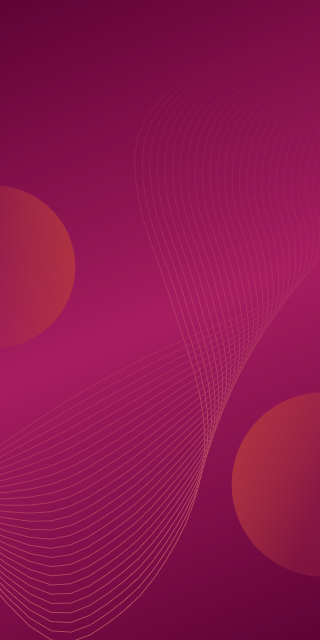
A Shadertoy shader for this background:

```glsl
// Magenta diagonal gradient with two glowing discs and a twisted ribbon of fine lines.

#define LINE_COUNT 26
#define STEPS_PER_SPAN 4
#define LINE_HALF_WIDTH 0.0013
#define LINE_OPACITY 0.62
#define BAND_TILT 0.4
#define DARK_PLUM vec3(0.375, 0.012, 0.215)
#define BRIGHT_MAGENTA vec3(0.655, 0.112, 0.378)
#define DISC_ORANGE vec3(0.71, 0.22, 0.24)
#define LINE_PEACH vec3(0.89, 0.50, 0.45)

const int KNOTS = 13;

// Guide points of the two ribbon edges, in canvas widths
const vec2 FRONT_EDGE[KNOTS] = vec2[KNOTS](
    vec2(1.30, 2.00), vec2(1.00, 1.90), vec2(0.65, 1.80), vec2(0.45, 1.62),
    vec2(0.43, 1.39), vec2(0.53, 1.075), vec2(0.625, 0.763), vec2(0.633, 0.54),
    vec2(0.552, 0.307), vec2(0.39, 0.094), vec2(0.16, 0.0), vec2(-0.117, 0.28),
    vec2(-0.31, 0.54));
const vec2 BACK_EDGE[KNOTS] = vec2[KNOTS](
    vec2(1.70, 1.95), vec2(1.50, 1.88), vec2(1.25, 1.80), vec2(1.06, 1.62),
    vec2(1.00, 1.42), vec2(1.02, 1.28), vec2(0.97, 1.154), vec2(0.807, 1.04),
    vec2(0.56, 0.932), vec2(0.35, 0.828), vec2(0.16, 0.716), vec2(-0.117, 0.53),
    vec2(-0.31, 0.41));

// Smooth curve from b to c, with a and d as neighbours
vec2 catmullRom(vec2 a, vec2 b, vec2 c, vec2 d, float t) {
    return b + 0.5 * t * (c - a + t * (2.0 * a - 5.0 * b + 4.0 * c - d
             + t * (3.0 * (b - c) + d - a)));
}

float segmentDistance(vec2 p, vec2 a, vec2 b) {
    vec2 ap = p - a, ab = b - a;
    return length(ap - ab * clamp(dot(ap, ab) / dot(ab, ab), 0.0, 1.0));
}

// Coverage of all lines blended between the two ribbon edges
float ribbonLines(vec2 p, float pixel) {
    float coverage = 0.0;
    vec2 front = FRONT_EDGE[1], back = BACK_EDGE[1];
    for (int k = 1; k < KNOTS - 2; k++) {
        for (int s = 1; s <= STEPS_PER_SPAN; s++) {
            float t = float(s) / float(STEPS_PER_SPAN);
            vec2 nextFront = catmullRom(FRONT_EDGE[k - 1], FRONT_EDGE[k],
                                        FRONT_EDGE[k + 1], FRONT_EDGE[k + 2], t);
            vec2 nextBack = catmullRom(BACK_EDGE[k - 1], BACK_EDGE[k],
                                       BACK_EDGE[k + 1], BACK_EDGE[k + 2], t);
            for (int i = 0; i < LINE_COUNT; i++) {
                float u = float(i) / float(LINE_COUNT - 1);
                float d = segmentDistance(p, mix(front, back, u),
                                          mix(nextFront, nextBack, u));
                float line = clamp((LINE_HALF_WIDTH - d) / pixel + 0.5, 0.0, 1.0);
                coverage = max(coverage, line * mix(1.0, 0.45, u));
            }
            front = nextFront;
            back = nextBack;
        }
    }
    return coverage;
}

// Disc whose orange glow grows toward one side
vec3 addDisc(vec3 color, vec2 p, vec2 center, float radius, vec2 glowSide, float pixel) {
    vec2 q = (p - center) / radius;
    float inside = clamp((1.0 - length(q)) * radius / pixel + 0.5, 0.0, 1.0);
    float glow = mix(0.25, 0.82, clamp(dot(q, normalize(glowSide)), 0.0, 1.0));
    return mix(color, DISC_ORANGE, inside * glow);
}

void mainImage(out vec4 fragColor, in vec2 fragCoord) {
    float pixel = 1.0 / iResolution.x;
    vec2 p = fragCoord * pixel;

    // Bright tilted band fading to dark opposite corners
    float reach = 1.0 + 0.5 * BAND_TILT;
    float band = 1.0 - abs(p.y - 1.0 - BAND_TILT * (p.x - 0.5)) / reach;
    vec3 color = mix(DARK_PLUM, BRIGHT_MAGENTA, clamp(band, 0.0, 1.0));

    // Discs cut by the side edges
    color = addDisc(color, p, vec2(-0.019, 1.166), 0.254, vec2(1.0, 0.15), pixel);
    color = addDisc(color, p, vec2(1.012, 0.486), 0.288, vec2(-1.0, 0.35), pixel);

    // Ribbon, fading upward
    float fade = mix(1.0, 0.2, smoothstep(0.2, 1.6, p.y)) * smoothstep(1.95, 1.5, p.y);
    color = mix(color, LINE_PEACH, LINE_OPACITY * fade * ribbonLines(p, pixel));

    fragColor = vec4(color, 1.0);
}
```
